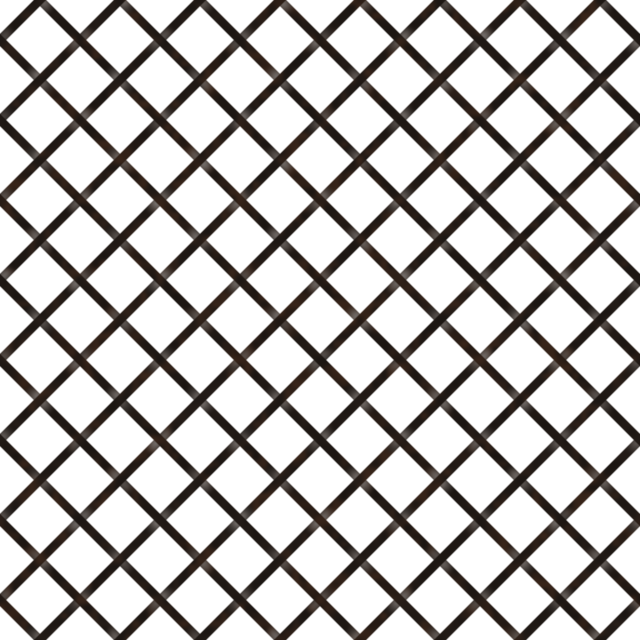
This pattern is drawn by a WebGL 1 fragment shader. Its source:

```glsl
precision highp float;
// Woven diagonal lattice of dark, faintly rusty metal strips on white.
uniform vec2 u_resolution;

#define REPEATS 8.0
#define HALF_WIDTH 0.077
#define SOFTNESS 0.019
#define FADE_END 0.34
#define GROUND vec3(1.0)
#define DARK vec3(0.125, 0.098, 0.082)
#define RUST vec3(0.215, 0.135, 0.090)
#define SHEEN vec3(0.45, 0.425, 0.41)

float hash(vec2 p) {
  vec3 q = fract(p.xyx * vec3(0.1031, 0.1030, 0.0973));
  q += dot(q, q.yzx + 33.33);
  return fract((q.x + q.y) * q.z);
}

// Value noise that wraps after "period" cells.
float noise(vec2 p, float period) {
  vec2 i = floor(p), f = fract(p);
  f = f * f * (3.0 - 2.0 * f);
  vec2 lo = mod(i, period), hi = mod(i + 1.0, period);
  return mix(mix(hash(lo), hash(vec2(hi.x, lo.y)), f.x),
             mix(hash(vec2(lo.x, hi.y)), hash(hi), f.x), f.y);
}

// Strip colour; "along" and "across" are measured from the crossing.
vec3 stripColor(float along, float across, float under, vec2 crossing, vec2 wear) {
  float rust = smoothstep(0.35, 0.9, wear.x) * 0.75;
  vec3 color = mix(DARK, RUST, rust) * mix(0.85, 1.15, wear.y);

  // The strip catches light where it dips below its neighbour.
  float side = step(0.0, along);
  float strength = mix(0.55, 1.0, hash(crossing * 2.0 + 7.0 + 31.0 * side));
  float fade = 1.0 - smoothstep(HALF_WIDTH * 0.8, FADE_END, abs(along));
  float rounding = 1.0 - 0.35 * pow(min(abs(across) / HALF_WIDTH, 1.0), 2.0);
  float light = under * fade * strength * rounding * mix(0.8, 1.15, wear.y);
  return mix(color, SHEEN, clamp(light, 0.0, 1.0));
}

float coverage(float across, float soft) {
  return 1.0 - smoothstep(HALF_WIDTH - soft, HALF_WIDTH + soft, abs(across));
}

void main() {
  vec2 p = gl_FragCoord.xy / u_resolution * REPEATS;
  float pixel = REPEATS * 1.414 / min(u_resolution.x, u_resolution.y);
  float soft = max(SOFTNESS, 0.7 * pixel);

  // Diagonal axes: each unit cell is centred on one crossing.
  vec2 diagonal = vec2(p.x + p.y, p.x - p.y);
  vec2 cell = floor(diagonal);
  vec2 d = diagonal - cell - 0.5;
  vec2 crossing = mod(vec2(cell.x + cell.y + 1.0, cell.x - cell.y) * 0.5, REPEATS);

  // Wear: broad rust patches and fine mottling.
  float broad = noise(p * 3.0, REPEATS * 3.0);
  float fine = noise(p * 10.0, REPEATS * 10.0);
  vec2 wear = vec2(mix(broad, fine, 0.4), fine);

  // Over and under alternate along every strip.
  float risingUnder = mod(cell.x + cell.y, 2.0);
  vec3 rising = stripColor(d.x, d.y, risingUnder, crossing, wear);
  vec3 falling = stripColor(d.y, d.x, 1.0 - risingUnder, crossing, wear);
  float risingCover = coverage(d.y, soft);
  float fallingCover = coverage(d.x, soft);

  vec3 lower = mix(falling, rising, risingUnder);
  vec3 upper = mix(rising, falling, risingUnder);
  float lowerCover = mix(fallingCover, risingCover, risingUnder);
  float upperCover = mix(risingCover, fallingCover, risingUnder);

  vec3 color = mix(GROUND, lower, lowerCover);
  color = mix(color, upper, upperCover);
  gl_FragColor = vec4(color, 1.0);
}
```
